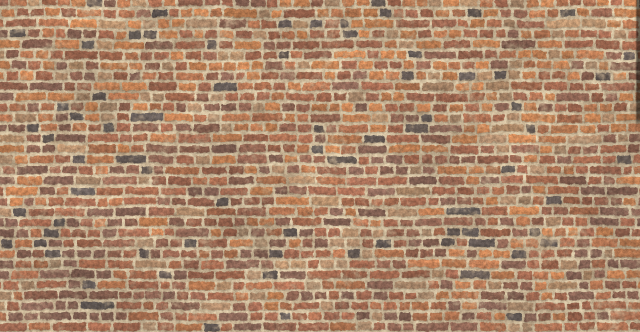
Reproduce this texture procedurally as a Shadertoy shader.

```glsl
// Weathered brick wall: uneven courses mixing long stretchers and short headers.
// Each stretcher cell may split into two headers; bricks are rounded boxes with
// noise-worn edges, varied clay colours, mortar smears and broad stains.

#define COURSES 31.75     // courses over the canvas height
#define STRETCHER 2.88    // stretcher length, in course heights
#define JOINT 0.115       // half the mortar joint, in course heights
#define JITTER 0.24       // irregularity of the upright joints
#define WEAR 0.15         // roughness of the brick edges
#define DARK_SHARE 0.07   // share of burnt bricks
#define SMEAR 0.55        // strength of mortar smeared over bricks

const vec3 PLUM = vec3(0.50, 0.365, 0.315);
const vec3 RED = vec3(0.61, 0.385, 0.295);
const vec3 ORANGE = vec3(0.75, 0.49, 0.315);
const vec3 TAN = vec3(0.66, 0.54, 0.42);
const vec3 BURNT = vec3(0.345, 0.325, 0.32);
const vec3 MORTAR_DARK = vec3(0.67, 0.585, 0.475);
const vec3 MORTAR_LIGHT = vec3(0.89, 0.82, 0.69);

float hash(vec2 p) {
    vec3 q = fract(vec3(p.xyx) * 0.1031);
    q += dot(q, q.yzx + 33.33);
    return fract((q.x + q.y) * q.z);
}

float corner(vec2 cell, vec2 offset) {
    float angle = 6.2832 * hash(cell);
    return dot(vec2(cos(angle), sin(angle)), offset);
}

// Gradient noise, roughly -0.7 to 0.7
float noise(vec2 p) {
    vec2 i = floor(p), f = p - i;
    vec2 u = f * f * f * (f * (f * 6.0 - 15.0) + 10.0);
    vec2 e = vec2(1.0, 0.0);
    return mix(mix(corner(i, f), corner(i + e, f - e), u.x),
               mix(corner(i + e.yx, f - e.yx), corner(i + 1.0, f - 1.0), u.x), u.y);
}

float fbm(vec2 p) {
    float sum = 0.0, amp = 1.0;
    for (int k = 0; k < 3; k++) {
        sum += amp * noise(p);
        p = p * 2.03 + 17.7;
        amp *= 0.55;
    }
    return sum;
}

float uprightJoint(float i, float row) {
    return i + JITTER * (hash(vec2(i, row + 40.0)) - 0.5);
}

// Left end, right end and id of the brick at x, in stretcher lengths
vec3 findBrick(float x, float row) {
    float i = floor(x);
    if (x < uprightJoint(i, row)) i -= 1.0;
    else if (x >= uprightJoint(i + 1.0, row)) i += 1.0;
    float left = uprightJoint(i, row), right = uprightJoint(i + 1.0, row);
    float headerShare = 0.2 + 0.75 * hash(vec2(row, 91.0));
    if (hash(vec2(i + 5.0, row + 130.0)) > headerShare) return vec3(left, right, 2.0 * i);
    float split = mix(left, right, 0.5 + 0.16 * (hash(vec2(i, row + 210.0)) - 0.5));
    return x < split ? vec3(left, split, 2.0 * i) : vec3(split, right, 2.0 * i + 1.0);
}

float roundedBox(vec2 p, vec2 halfSize, float radius) {
    vec2 q = abs(p) - halfSize + radius;
    return length(max(q, 0.0)) + min(max(q.x, q.y), 0.0) - radius;
}

vec3 clayColour(vec2 id, float warmth) {
    float tone = clamp(hash(id + 3.0) + warmth, 0.0, 1.0);
    vec3 clay = mix(PLUM, RED, smoothstep(0.0, 0.5, tone));
    clay = mix(clay, ORANGE, smoothstep(0.45, 1.0, tone));
    clay = mix(clay, TAN, step(0.87, hash(id + 61.0)) * 0.8);
    clay = mix(clay, BURNT, step(hash(id + 117.0), DARK_SHARE) * 0.9);
    return clay * (0.9 + 0.2 * hash(id + 171.0));
}

void mainImage(out vec4 fragColor, in vec2 fragCoord) {
    vec2 wall = fragCoord / iResolution.xy;
    vec2 p = fragCoord / iResolution.y * COURSES;
    float pixel = COURSES / iResolution.y;

    // Sagging courses and the brick at this point
    vec2 q = p + vec2(0.0, 0.22 * noise(p * 0.13) + 0.10 * noise(p * 0.6 + 9.0));
    float row = floor(q.y);
    float shift = 9.0 * hash(vec2(row, 7.0)) + 20.0;
    float x = q.x / STRETCHER + shift;
    vec3 brick = findBrick(x, row);
    vec2 id = vec2(brick.z, row + 300.0);

    // Worn outline
    vec2 local = vec2((x - 0.5 * (brick.x + brick.y)) * STRETCHER, q.y - row - 0.5);
    vec2 halfSize = vec2(0.5 * (brick.y - brick.x) * STRETCHER, 0.5) - JOINT;
    halfSize.y -= 0.07 * hash(id + 13.0);
    float edge = roundedBox(local, halfSize, 0.12) + WEAR * fbm(p * 1.7 + 31.0);
    float soft = max(0.07, 0.7 * pixel);
    float cover = 1.0 - smoothstep(-soft, soft, edge);

    // Mortar with a shadow under each brick
    float grain = fbm(p * 2.6 + 70.0);
    vec3 mortar = mix(MORTAR_DARK, MORTAR_LIGHT, clamp(0.55 + 0.6 * fbm(p * 0.45) + 0.5 * grain, 0.0, 1.0));
    mortar *= 1.0 - 0.16 * smoothstep(0.1, -0.5, local.y) * (1.0 - smoothstep(0.0, 0.18, edge));

    // Clay, warmer to the upper right, with mottling and smears
    float warmth = 0.28 * (wall.x * 0.6 + wall.y - 0.85) + 0.25 * noise(p * 0.09 + 4.0);
    vec3 clay = clayColour(id, warmth) * (1.0 + 0.24 * grain + 0.10 * local.y);
    float smear = smoothstep(0.0, 0.75, fbm(p * 0.3 + 50.0) * 0.6 + fbm(p * 1.3 + 23.0) * 0.65);
    clay = mix(clay, mortar * vec3(0.97, 0.94, 0.93), 0.06 + SMEAR * smear);

    // Broad stains and the shaded strip at the upper right border
    vec3 colour = mix(mortar, clay, cover) * (1.0 + 0.12 * noise(p * 0.11 + 80.0));
    float strip = smoothstep(0.992, 0.996, wall.x) * smoothstep(0.61, 0.65, wall.y);
    fragColor = vec4(colour * (1.0 - 0.5 * strip), 1.0);
}
```
